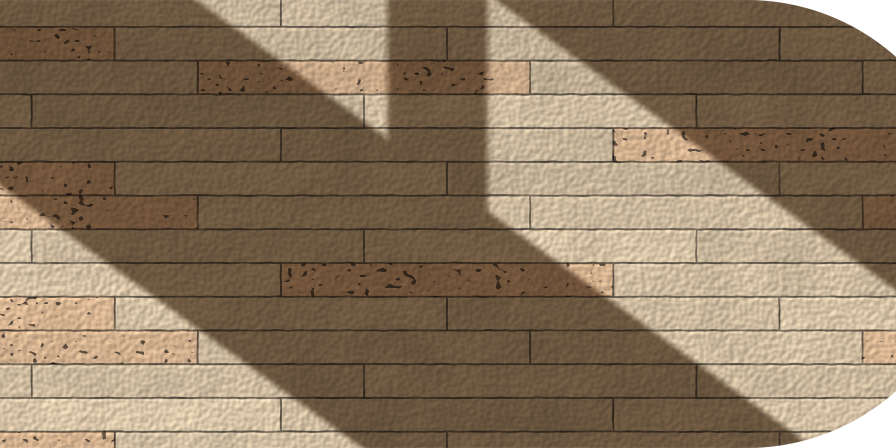
Write a WebGL 1 fragment shader that draws this texture.

```glsl
precision highp float;
// Coursed limestone wall in long thin blocks, crossed by slanted sunlight and
// a post shadow, with a rounded right end on white. Courses come from cell
// arithmetic, sunlight from distance bands, stone wear from gradient noise.
uniform vec2 u_resolution;

// Lengths are in canvas heights, with y measured down from the top.
const float COURSE_HEIGHT = 0.0753;
const float FIRST_JOINT = 0.0599;
const float BLOCK_LENGTH = 0.742;
const float BLOCK_SHIFT = 0.845;
const float JOINT_HALF = 0.0021;
const float JOINT_DARKNESS = 0.56;
const float EDGE_WOBBLE = 0.0016;
const float SUN_SLOPE = 0.725;
const float BEAM_TOP = -0.802;
const float BEAM_BOTTOM = -0.318;
const float LOWER_BEAM = 0.414;
const float POST_CENTER = 0.9766;
const float POST_HALF = 0.112;
const float PENUMBRA = 0.013;
const vec2 END_CENTER = vec2(1.667, 0.5);
const float END_RADIUS = 0.5;
const vec2 TOWARD_SUN = vec2(-0.004, -0.004);
const vec3 SUNLIT_STONE = vec3(0.80, 0.728, 0.62);
const vec3 SHADED_STONE = vec3(0.42, 0.34, 0.25);
const vec3 PINK_TINT = vec3(1.03, 0.95, 0.90);
const vec3 BACKGROUND = vec3(1.0);

float hash(vec2 p) {
  p = fract(p * vec2(0.1317, 0.1739));
  p += dot(p, p.yx + 33.33);
  return fract((p.x + p.y) * p.x * 17.0);
}

vec2 gradientAt(vec2 cell) {
  float angle = 6.28318 * hash(cell);
  return vec2(cos(angle), sin(angle));
}

float gradientNoise(vec2 p) {
  vec2 i = floor(p), f = p - i;
  vec2 u = f * f * f * (f * (f * 6.0 - 15.0) + 10.0);
  vec2 e = vec2(1.0, 0.0);
  float a = dot(gradientAt(i), f);
  float b = dot(gradientAt(i + e.xy), f - e.xy);
  float c = dot(gradientAt(i + e.yx), f - e.yx);
  float d = dot(gradientAt(i + e.xx), f - e.xx);
  return mix(mix(a, b, u.x), mix(c, d, u.x), u.y);
}

float surfaceHeight(vec2 p) {
  return gradientNoise(p * 92.0) + 0.7 * gradientNoise(p * 47.0 + 9.0);
}

float softStep(float d, float width) {
  return smoothstep(-width, width, d);
}

// Amount of direct sun: two slanted beams, the upper one cut by a post.
float sunlight(vec2 p) {
  float slant = p.y - SUN_SLOPE * p.x;
  float beam = softStep(min(slant - BEAM_TOP, BEAM_BOTTOM - slant), PENUMBRA);
  float post = softStep(abs(p.x - POST_CENTER) - POST_HALF, PENUMBRA);
  return max(beam * post, softStep(slant - LOWER_BEAM, PENUMBRA));
}

// Pink, pitted blocks step diagonally across even courses and
// start every fourth course.
float isPitted(vec2 block) {
  float k = floor(block.y * 0.5);
  if (mod(block.y, 2.0) < 0.5) {
    float turn = mod(block.x - k + 1.0 - floor(k / 5.0) + 12.0, 3.0);
    return (turn < 0.5 && k > 0.5 && k < 5.5) ? 1.0 : 0.0;
  }
  return (mod(block.y, 4.0) < 1.5 && block.x < -0.5) ? 1.0 : 0.0;
}

void main() {
  float pixel = 1.0 / u_resolution.y;
  vec2 p = gl_FragCoord.xy * pixel;
  p.y = 1.0 - p.y;

  // Block layout: four staggered courses, with slightly worn edges.
  vec2 wobble = vec2(gradientNoise(p * 38.0), gradientNoise(p * 38.0 + 57.0));
  vec2 q = p + EDGE_WOBBLE * wobble;
  float course = (q.y - FIRST_JOINT) / COURSE_HEIGHT + 1.0;
  float row = floor(course);
  float stagger = 0.5 * mod(row, 2.0) + 0.75 * step(2.0, mod(row, 4.0));
  float along = q.x / BLOCK_LENGTH - fract(BLOCK_SHIFT + stagger);
  vec2 block = vec2(floor(along), row);
  vec2 local = vec2(fract(along), fract(course));
  vec2 gap = min(local, 1.0 - local) * vec2(BLOCK_LENGTH, COURSE_HEIGHT);
  float jointDistance = min(gap.x, gap.y);

  // Stone colour, raking relief, stains and pits.
  float sun = sunlight(p);
  float relief = surfaceHeight(p) - surfaceHeight(p + TOWARD_SUN);
  float pitted = isPitted(block);
  vec3 color = mix(SHADED_STONE, SUNLIT_STONE * mix(0.95, 1.03, p.y), sun);
  color *= 0.96 + 0.08 * hash(block + 20.0) + 0.07 * gradientNoise(p * 11.0);
  color *= mix(vec3(1.0), PINK_TINT, pitted);
  color *= 1.0 + relief * mix(0.15, 0.20, sun);
  float pores = gradientNoise(p * vec2(58.0, 82.0)) + 0.3 * gradientNoise(p * 9.0);
  color *= 1.0 - 0.55 * pitted * smoothstep(0.32, 0.46, pores);

  // Dark joints with a sunlit upper arris beneath them.
  float arris = smoothstep(0.002, 0.005, local.y * COURSE_HEIGHT)
              - smoothstep(0.005, 0.010, local.y * COURSE_HEIGHT);
  color *= 1.0 + 0.08 * sun * arris;
  float joint = 1.0 - softStep(jointDistance - JOINT_HALF, max(0.0014, 0.6 * pixel));
  color *= 1.0 - JOINT_DARKNESS * joint * (0.9 + 0.4 * gradientNoise(p * 21.0));

  // Rounded right end.
  float endDistance = length(vec2(max(p.x - END_CENTER.x, 0.0), p.y - END_CENTER.y)) - END_RADIUS;
  gl_FragColor = vec4(mix(color, BACKGROUND, softStep(endDistance, 0.7 * pixel)), 1.0);
}
```
